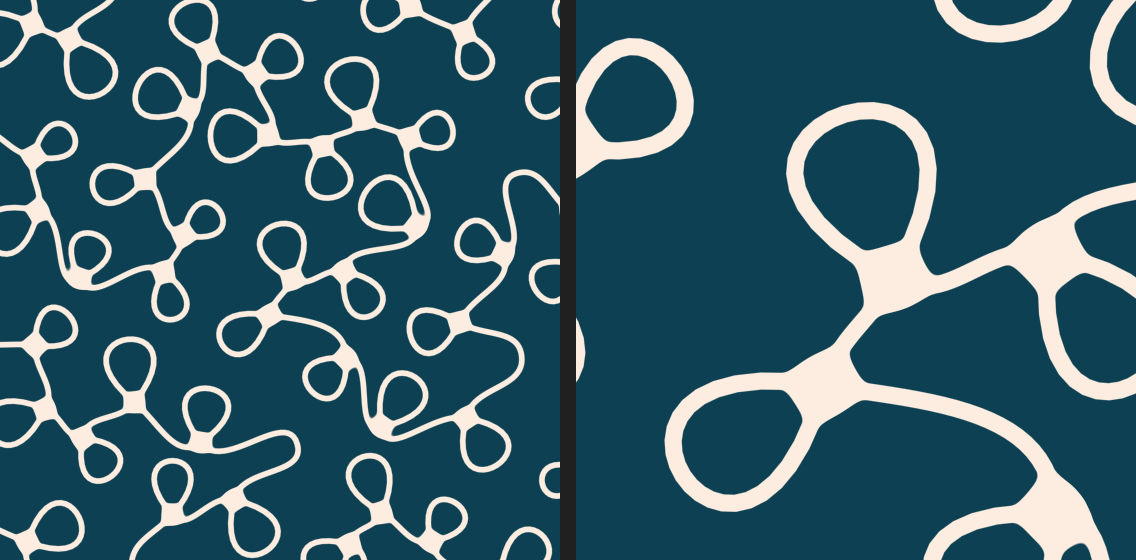
Left, the full canvas; right, a detail of the centre.
A WebGL 2 fragment shader for this pattern:

```glsl
#version 300 es
precision highp float;
// Draws a wandering cream line with teardrop loops on deep teal.

#define CELL 0.155        // spacing of loops, in canvas units
#define HALF_WIDTH 0.0051 // half the stroke width, in canvas units
#define LOOP_MIN 0.5      // loop height range, in cells
#define LOOP_MAX 0.74
#define PLAIN_SHARE 0.1   // share of nodes without a loop
#define JITTER 0.16       // node displacement, in cells
#define TWIST 0.75        // random turn of a loop, in radians
#define FILLET 0.16       // rounding where strokes cross, in cells
#define TILT 0.43         // turn of the whole grid, in radians
#define STEPS 12          // straight pieces per arm
#define ORDER 5           // depth of the space-filling path

uniform vec2 u_resolution;
out vec4 fragColor;

const vec3 TEAL = vec3(0.05, 0.25, 0.32);
const vec3 CREAM = vec3(0.99, 0.93, 0.88);

// A place on the path: crossing point, directions, and loop size.
struct Node {
    vec2 pos, enter, leave;
    vec2 ctrlA, ctrlB;   // Bezier handles of the loop
    float hasLoop;
};

float hash(int k, float salt) {
    vec2 q = fract(vec2(float(k), salt) * vec2(0.1031, 0.3713) + 0.217);
    q += dot(q, q.yx + 33.33);
    return fract((q.x + q.y) * q.x * 7.13);
}

mat2 rotation(float a) {
    return mat2(cos(a), sin(a), -sin(a), cos(a));
}

// Hilbert path: index to cell, and cell to index.
ivec2 pathCell(int k) {
    ivec2 c = ivec2(0);
    for (int i = 0; i < ORDER; i++) {
        int s = 1 << i, rx = 1 & (k / 2), ry = 1 & (k ^ rx);
        if (ry == 0) {
            if (rx == 1) c = s - 1 - c;
            c = c.yx;
        }
        c += s * ivec2(rx, ry);
        k /= 4;
    }
    return c;
}

int pathIndex(ivec2 c) {
    int k = 0;
    for (int i = ORDER - 1; i >= 0; i--) {
        int rx = (c.x >> i) & 1, ry = (c.y >> i) & 1;
        k += (1 << (2 * i)) * ((3 * rx) ^ ry);
        if (ry == 0) {
            if (rx == 1) c = (1 << ORDER) - 1 - c;
            c = c.yx;
        }
    }
    return k;
}

// Loops sit outside bends, and on a random side of straight runs.
Node makeNode(int k) {
    vec2 before = vec2(pathCell(k - 1)), here = vec2(pathCell(k)), after = vec2(pathCell(k + 1));
    vec2 along = normalize(after - before);
    vec2 bend = before + after - 2.0 * here;
    vec2 side = vec2(-along.y, along.x) * (hash(k, 1.0) < 0.5 ? -1.0 : 1.0);
    if (dot(bend, bend) > 0.5) side = -normalize(bend);
    mat2 twist = rotation((hash(k, 2.0) - 0.5) * TWIST);
    along = twist * along;
    side = twist * side;

    Node n;
    n.hasLoop = step(PLAIN_SHARE, hash(k, 3.0));
    float height = n.hasLoop * mix(LOOP_MIN, LOOP_MAX, hash(k, 4.0));
    vec2 reach = side * height * 1.33;
    vec2 spread = along * height * mix(1.15, 1.5, hash(k, 5.0));
    vec2 shift = (vec2(hash(k, 6.0), hash(k, 7.0)) - 0.5) * JITTER;
    n.pos = here + 0.5 + shift - side * height * 0.5;
    n.ctrlA = n.pos + reach + spread;
    n.ctrlB = n.pos + reach - spread;
    n.enter = normalize(along + reach + spread - along * (1.0 - n.hasLoop) * 0.5);
    n.leave = normalize(along + spread - reach - along * (1.0 - n.hasLoop) * 0.5);
    if (n.hasLoop > 0.5) {
        n.enter = normalize(reach + spread);
        n.leave = normalize(spread - reach);
    }
    return n;
}

// Distance to the first half of a cubic Bezier curve.
float armDistance(vec2 p, vec2 a, vec2 b, vec2 c, vec2 d) {
    float best = 1e9;
    vec2 from = a;
    for (int i = 1; i <= STEPS; i++) {
        float t = 0.5 * float(i) / float(STEPS), u = 1.0 - t;
        vec2 to = u*u*u * a + 3.0*u*u*t * b + 3.0*u*t*t * c + t*t*t * d;
        vec2 w = p - from, e = to - from;
        w -= e * clamp(dot(w, e) / max(dot(e, e), 1e-9), 0.0, 1.0);
        best = min(best, dot(w, w));
        from = to;
    }
    return sqrt(best);
}

float smoothMin(float a, float b, float k) {
    float h = max(k - abs(a - b), 0.0);
    return min(a, b) - h * h / (4.0 * k);
}

// Four arms meet at each node: two of the loop, two to the neighbours.
float nodeDistance(vec2 p, int k) {
    Node n = makeNode(k), last = makeNode(k - 1), next = makeNode(k + 1);
    float pullIn = 0.4 * distance(n.pos, last.pos), pullOut = 0.4 * distance(n.pos, next.pos);
    float near = 1.0 - smoothstep(0.08, 0.35, distance(p, n.pos));
    float fillet = max(FILLET * near * n.hasLoop, 1e-4);
    float d = armDistance(p, n.pos, n.pos - n.enter * pullIn, last.pos + last.leave * pullIn, last.pos);
    d = smoothMin(d, armDistance(p, n.pos, n.pos + n.leave * pullOut, next.pos - next.enter * pullOut, next.pos), fillet);
    if (n.hasLoop > 0.5) {
        float loopA = armDistance(p, n.pos, n.ctrlA, n.ctrlB, n.pos);
        float loopB = armDistance(p, n.pos, n.ctrlB, n.ctrlA, n.pos);
        d = smoothMin(d, smoothMin(loopA, loopB, fillet), fillet);
    }
    return d;
}

void main() {
    float size = min(u_resolution.x, u_resolution.y);
    vec2 uv = (gl_FragCoord.xy - 0.5 * u_resolution) / size;
    vec2 p = rotation(TILT) * uv / CELL + vec2(14.6, 17.2);

    float d = 1e9;
    for (int y = -1; y <= 1; y++)
        for (int x = -1; x <= 1; x++)
            d = min(d, nodeDistance(p, pathIndex(ivec2(floor(p)) + ivec2(x, y))));

    float edge = (d * CELL - HALF_WIDTH) * size;
    fragColor = vec4(mix(CREAM, TEAL, smoothstep(-0.8, 0.8, edge)), 1.0);
}
```
